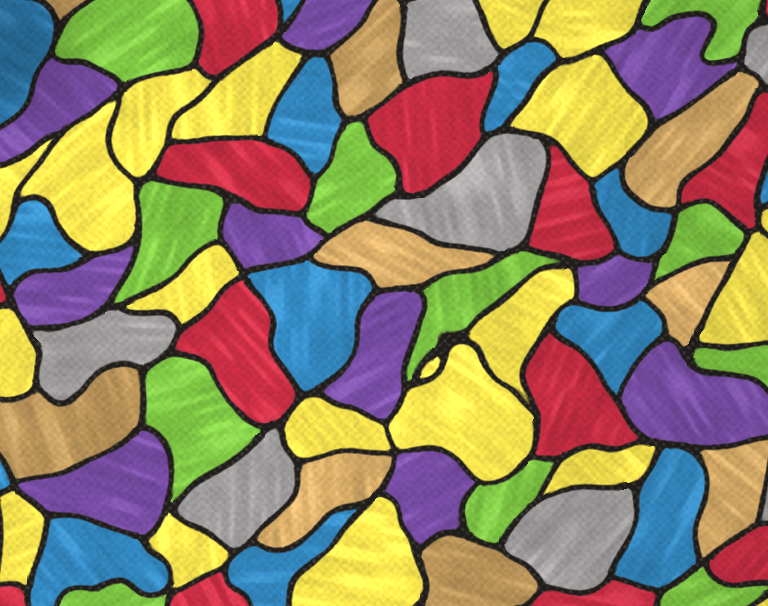
A WebGL 1 fragment shader for this pattern:

```glsl
precision highp float;
// Hand-painted mosaic of curvy coloured cells with black outlines on woven canvas.
uniform vec2 u_resolution;

const vec3 YELLOW = vec3(0.94, 0.87, 0.30);
const vec3 GREEN = vec3(0.47, 0.74, 0.25);
const vec3 BLUE = vec3(0.19, 0.51, 0.72);
const vec3 PURPLE = vec3(0.45, 0.29, 0.62);
const vec3 RED = vec3(0.75, 0.17, 0.25);
const vec3 GREY = vec3(0.61, 0.60, 0.60);
const vec3 GOLD = vec3(0.79, 0.63, 0.38);
const vec3 INK = vec3(0.12, 0.11, 0.10);

float hash(vec2 p) {
  return fract(sin(dot(p, vec2(127.1, 311.7))) * 43758.545);
}

vec2 hash2(vec2 p) {
  return vec2(hash(p), hash(p + 57.3));
}

float noise(vec2 p) {
  vec2 i = floor(p), f = fract(p);
  f = f * f * f * (f * (f * 6.0 - 15.0) + 10.0);
  return mix(mix(hash(i), hash(i + vec2(1.0, 0.0)), f.x),
             mix(hash(i + vec2(0.0, 1.0)), hash(i + 1.0), f.x), f.y);
}

mat2 rotation(float a) {
  return mat2(cos(a), sin(a), -sin(a), cos(a));
}

float smoothMin(float a, float b, float k) {
  float h = max(k - abs(a - b), 0.0) / k;
  return min(a, b) - 0.25 * h * h * k;
}

// Cell space: tilted, slightly stretched and bent into curves
vec2 warp(vec2 p) {
  vec2 q = rotation(-0.65) * p * vec2(6.9, 6.9);
  q *= vec2(0.88, 1.12);
  vec2 bend = vec2(noise(q * 0.95 + 3.7), noise(q * 0.95 + 41.2)) - 0.5;
  vec2 wobble = vec2(noise(q * 2.1 + 17.0), noise(q * 2.1 + 73.0)) - 0.5;
  return q + 0.95 * bend + 0.22 * wobble;
}

vec2 cellPoint(vec2 id, float jitter) {
  return id + 0.5 + jitter * (hash2(id) - 0.5);
}

// Finds the cell id and edge normal; returns the distance to the rounded border
float cellBorder(vec2 q, float jitter, out vec2 id, out vec2 normal) {
  float nearest = 100.0;
  vec2 base = floor(q);
  id = base;
  for (int y = -1; y <= 1; y++)
    for (int x = -1; x <= 1; x++) {
      vec2 c = base + vec2(float(x), float(y));
      float d = length(cellPoint(c, jitter) - q);
      if (d < nearest) { nearest = d; id = c; }
    }
  vec2 center = cellPoint(id, jitter);
  float border = 10.0, closest = 10.0;
  normal = vec2(1.0, 0.0);
  for (int y = -2; y <= 2; y++)
    for (int x = -2; x <= 2; x++) {
      if (x == 0 && y == 0) continue;
      vec2 other = cellPoint(id + vec2(float(x), float(y)), jitter);
      vec2 n = normalize(other - center);
      float d = dot(0.5 * (center + other) - q, n);
      if (d < closest) { closest = d; normal = n; }
      border = smoothMin(border, d, 0.09);
    }
  return border;
}

// Seven paints in shifted rows, so that neighbours differ
vec3 cellPaint(vec2 id) {
  float k = mod(id.x + 3.0 * id.y + floor(2.0 * hash(vec2(id.y, 9.0))), 7.0);
  if (k > 4.5 && hash(id + 5.0) < 0.18) return YELLOW;
  if (k < 0.5) return YELLOW;
  if (k < 1.5) return PURPLE;
  if (k < 2.5) return GREEN;
  if (k < 3.5) return RED;
  if (k < 4.5) return BLUE;
  if (k < 5.5) return GOLD * mix(0.86, 1.10, hash(id + 8.0));
  return GREY;
}

// Woven threads, from -1 to 1
float weave(vec2 p, float threads) {
  vec2 t = p * threads + 0.6 * noise(p * 30.0);
  return sin(3.14159 * t.x) * sin(3.14159 * t.y);
}

void main() {
  vec2 p = gl_FragCoord.xy / u_resolution.y;
  float pixel = 1.0 / u_resolution.y;

  // Border distance, brought back from cell space to canvas units
  vec2 q = warp(p), id, n;
  float border = cellBorder(q, 0.78, id, n);
  float e = 0.001;
  vec2 slope = vec2(dot(n, warp(p + vec2(e, 0.0)) - q),
                    dot(n, warp(p + vec2(0.0, e)) - q)) / e;
  float dist = border / max(length(slope), 2.5);

  // Paint with brush streaks, blotches and canvas grain
  vec3 color = cellPaint(id);
  vec2 along = rotation(6.283 * hash(id + 2.0)) * p;
  float streak = noise(along * vec2(14.0, 95.0)) - 0.5;
  float blotch = noise(p * 17.0 + id) - 0.5;
  float grain = noise(p * 210.0) - 0.5;
  float cloth = weave(p, 135.0);
  color *= 1.0 + 0.13 * streak + 0.10 * blotch + 0.09 * grain + 0.035 * cloth;
  color += 0.05 * smoothstep(0.1, 0.5, streak + 0.4 * blotch);

  // Marker outline of uneven width, with canvas showing through
  float halfWidth = 0.0046 + 0.0022 * (noise(p * 24.0) - 0.5) + 0.0012 * grain;
  float soft = 0.0011 + 0.6 * pixel;
  float ink = 1.0 - smoothstep(halfWidth - soft, halfWidth + soft, dist);
  vec3 line = INK + 0.09 * max(cloth + grain, 0.0);
  color = mix(color, line, ink);

  // Soft light with a shaded upper left corner
  float corner = length(p - vec2(0.0, 0.93));
  color *= mix(0.72, 1.0, smoothstep(0.0, 0.20, corner));
  color *= 1.04 - 0.07 * smoothstep(0.55, 1.3, p.x);
  gl_FragColor = vec4(clamp(color, 0.0, 1.0), 1.0);
}
```
